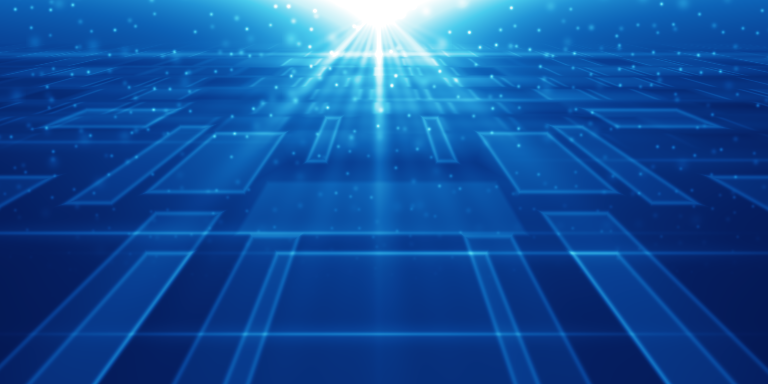
This background is drawn by a Shadertoy shader. Its source:

```glsl
// A glowing blue floor of outlined panels runs toward a bright light at the top.
// Every part adds to one scalar light level, which a colour ramp turns into blue,
// cyan and white. Panels are boxes in perspective floor coordinates.

const vec2 LIGHT = vec2(-0.014, 0.02);   // x from the middle, y down from the top
const float FLOOR_CENTRE = -0.006;       // x of the vanishing point
const float HORIZON = 0.021;             // its height above the top
const float OUTLINE = 0.95;
const float PANEL_FILL = 0.42;
const float RAY_GAIN = 1.7;
const float DUST_GAIN = 2.2;

const vec3 RAMP[8] = vec3[8](
    vec3(0.01, 0.06, 0.25), vec3(0.02, 0.12, 0.38),
    vec3(0.03, 0.24, 0.57), vec3(0.05, 0.39, 0.72),
    vec3(0.13, 0.58, 0.84), vec3(0.29, 0.80, 0.93),
    vec3(0.78, 0.94, 0.97), vec3(1.0));

// Mirrored floor panels: inner slope, outer slope, top, bottom
const vec4 PANELS[9] = vec4[9](
    vec4(0.34, 0.53, 0.615, 1.2), vec4(-1.0, 0.40, 0.659, 1.2),
    vec4(0.73, 1.02, 0.555, 1.2), vec4(0.73, 0.90, 0.659, 1.2),
    vec4(1.28, 1.49, 0.33, 0.529), vec4(0.69, 1.17, 0.347, 0.50),
    vec4(0.33, 0.44, 0.307, 0.42), vec4(1.75, 2.50, 0.286, 0.33),
    vec4(1.78, 2.60, 0.461, 0.60));
const vec4 CENTRE_SLAB = vec4(-1.0, 0.60, 0.474, 0.612);
const vec4 CENTRE_GAP = vec4(-1.0, 0.68, 0.37, 0.474);

// Horizontal light streaks: depth, centre x, half length, strength
const vec4 STREAKS[7] = vec4[7](
    vec4(0.141, 0.0, 1.4, 0.9), vec4(0.26, 0.23, 0.30, 0.9),
    vec4(0.37, -0.85, 0.40, 0.8), vec4(0.417, 0.90, 0.35, 0.7),
    vec4(0.607, -0.50, 0.85, 1.6), vec4(0.659, 0.45, 0.75, 1.3),
    vec4(0.870, -0.06, 0.65, 1.8));

float bell(float x) { return exp(-x * x); }

float hash(vec2 p) {
    p = fract(p * vec2(0.1031, 0.1137));
    p += dot(p, p.yx + 33.33);
    return fract((p.x + p.y) * p.x * 47.3);
}

// Approximate screen distance to a floor panel, negative inside
float panelDistance(float slope, float depth, float y, vec4 box) {
    float side = max(box.x - slope, slope - box.y) * depth;
    side *= inversesqrt(1.0 + slope * slope);
    return max(side, max(box.z - y, y - box.w));
}

float floorPanels(float slope, float depth, float y) {
    float a = abs(slope), width = 0.004 + 0.0035 * y, sum = 0.0;
    for (int i = 0; i < 9; i++) {
        float d = panelDistance(a, depth, y, PANELS[i]);
        sum += OUTLINE * bell(d / width) + PANEL_FILL * smoothstep(0.007, -0.007, d);
    }
    float slab = panelDistance(a, depth, y, CENTRE_SLAB);
    float gap = panelDistance(a, depth, y, CENTRE_GAP);
    return sum + 0.5 * smoothstep(0.008, -0.008, slab) - 0.6 * smoothstep(0.01, -0.06, gap);
}

// Soft tiles and converging lines that fill the far part of the floor
float farTiles(float slope, float depth, float y) {
    vec2 grid = vec2(slope * 1.8, log2(depth) * 5.5);
    grid.x += 0.6 * hash(vec2(floor(grid.y), 7.0));
    vec2 f = fract(grid), edge = min(f, 1.0 - f);
    float n = hash(floor(grid) + 40.0);
    float inside = smoothstep(0.0, 0.2, min(edge.x, edge.y));
    float rim = bell((edge.x - 0.1) / 0.05) * smoothstep(0.0, 0.2, edge.y);
    float bands = 0.15 * sin(y * 95.0 + slope) + 0.12 * sin(y * 163.0 - 0.7 * slope);
    float fade = smoothstep(0.10, 0.17, y) * smoothstep(0.42, 0.26, y);
    return fade * ((n - 0.5) * 0.8 * inside + 0.55 * rim * step(0.45, n) + bands);
}

// Beams fan out from the light: a few strong ones over fine ripples
float rays(vec2 q, float r) {
    float a = atan(q.x, max(q.y, 0.001));
    float strong = pow(0.5 + 0.5 * cos(a * 8.4), 12.0);
    float fine = 0.5 + 0.25 * sin(a * 23.0 + 1.0) + 0.25 * sin(a * 41.0);
    float shaft = bell(q.x / 0.012) * exp(-r * 3.0);
    float fan = smoothstep(1.4, 0.7, abs(a)) * smoothstep(0.0, 0.14, q.y);
    return fan * (strong * exp(-r * 3.0) + 0.6 * fine * exp(-r * 2.6) + 0.5 * shaft);
}

// Scattered glowing dots, one per cell, in three sizes
float dust(vec2 p) {
    float sum = 0.0;
    for (int i = 0; i < 3; i++) {
        float k = float(i), cells = 19.0 - 5.0 * k;
        vec2 g = p * cells + 50.0 + 13.7 * k, id = floor(g);
        vec2 spot = 0.2 + 0.6 * vec2(hash(id), hash(id + 91.0));
        float n = hash(id + 37.0);
        float size = (0.0045 + 0.003 * k * k * n) * cells;
        sum += step(0.48, n) * n * bell(length(fract(g) - spot) / size) / (1.0 + k);
    }
    return sum * smoothstep(0.8, 0.2, p.y);
}

void mainImage(out vec4 fragColor, in vec2 fragCoord) {
    vec2 p = vec2(fragCoord.x - 0.5 * iResolution.x, iResolution.y - fragCoord.y) / iResolution.y;
    vec2 q = p - LIGHT;
    float r = length(q), depth = p.y + HORIZON;
    float slope = (p.x - FLOOR_CENTRE) / depth;

    // Ambient haze, dark sides and the central glow
    float level = 1.05 + 2.2 * exp(-p.y * 4.0) - (0.35 + 0.2 * p.y) * q.x * q.x;
    level += 0.75 * bell(q.x / 0.7) * bell((p.y - 0.4) / 0.3);
    level += 2.4 * exp(-r * r / 0.09) + 2.6 * exp(-r / 0.045);
    level += 1.6 * bell(q.x / 0.55) * exp(-p.y / 0.08);

    level += floorPanels(slope, depth, p.y) + farTiles(slope, depth, p.y);
    level += RAY_GAIN * rays(q, r) + DUST_GAIN * dust(p);
    for (int i = 0; i < 7; i++) {
        vec4 s = STREAKS[i];
        float dy = p.y - s.x;
        level += s.w * bell((p.x - s.y) / s.z) * (0.7 * bell(dy / 0.005) + 0.25 * bell(dy / 0.025));
    }

    vec3 color = RAMP[0];
    for (int i = 1; i < 8; i++) color = mix(color, RAMP[i], clamp(level - float(i - 1), 0.0, 1.0));
    fragColor = vec4(color, 1.0);
}
```
